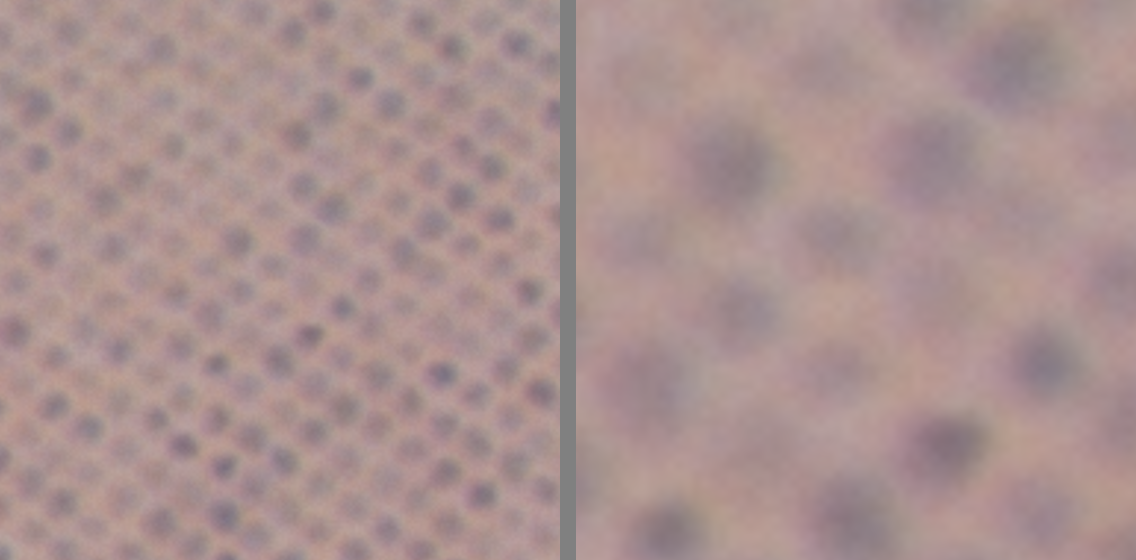
Left, the full canvas; right, a detail of the centre.
Reproduce this texture procedurally as a WebGL 2 fragment shader.

```glsl
#version 300 es
precision highp float;

uniform vec2 u_resolution;
out vec4 fragColor;

// Lattice, in units of the canvas height
const vec2 STEP_DOWN = vec2(0.0052, -0.0888);
const vec2 STEP_SIDE = vec2(0.0600, -0.0397);
const float JITTER = 0.011;
const float DOT_RADIUS = 0.0285;
const float RADIUS_SPREAD = 0.22;
const float FAINTEST_DOT = 0.36;
const float WARP_SCALE = 32.0;
const float WARP_AMOUNT = 0.010;

// Rim around each dot, cream on the lit side and rosy on the other
const float RIM_RADIUS = 0.031;
const float RIM_WIDTH = 0.012;
const vec2 LIT_SIDE = vec2(0.80, 0.60);

// Colours
const vec3 GROUND = vec3(0.725, 0.615, 0.592);
const vec3 DOT_DEPTH = vec3(0.225, 0.165, 0.098);
const vec3 RIM_TINT = vec3(0.012, 0.022, 0.000);
const vec3 ROSE_SHIFT = vec3(-0.006, -0.044, -0.026);
const vec3 WARM_SHIFT = vec3(0.018, 0.002, -0.042);
const vec3 FRINGE = vec3(0.0025, -0.0018, 0.0010);  // offset of each channel

// Mottling and grain
const float MOTTLE_SCALE = 24.0;
const float CLOUD_SCALE = 5.0;
const float GRAIN_SCALE = 190.0;
const float GRAIN_AMOUNT = 0.036;
const float HUE_GRAIN_SCALE = 75.0;
const float HUE_GRAIN_AMOUNT = 0.55;

float hash(vec2 p) {
    return fract(sin(dot(p, vec2(12.9898, 78.233))) * 43758.5453);
}

vec2 hash2(vec2 p) {
    return vec2(hash(p), hash(p + 57.3));
}

float noise(vec2 p) {
    vec2 cell = floor(p);
    vec2 f = fract(p);
    f = f * f * (3.0 - 2.0 * f);
    float low = mix(hash(cell), hash(cell + vec2(1, 0)), f.x);
    float high = mix(hash(cell + vec2(0, 1)), hash(cell + vec2(1, 1)), f.x);
    return mix(low, high, f.y);
}

// Soft round falloff, slightly flat in the middle
float softDot(vec2 offset, float radius) {
    float q = dot(offset, offset) / (radius * radius);
    return exp(-q * (0.75 + 0.25 * q));
}

// Signed rim: positive on the lit side
float rim(vec2 offset) {
    float d = length(offset);
    float band = (d - RIM_RADIUS) / RIM_WIDTH;
    return exp(-band * band) * dot(offset, LIT_SIDE) / max(d, 0.001);
}

// Shade of the nearby dots per colour channel, with their rims in w
vec4 dotShade(vec2 p) {
    mat2 lattice = mat2(STEP_DOWN, STEP_SIDE);
    vec2 home = floor(inverse(lattice) * p + 0.5);
    vec4 shade = vec4(0.0);
    for (int j = -1; j <= 1; j++) {
        for (int i = -1; i <= 1; i++) {
            vec2 id = home + vec2(i, j);
            vec2 center = lattice * id + JITTER * (hash2(id) - 0.5);
            vec2 offset = p - center;
            offset.y *= mix(0.90, 1.15, hash(id + 31.7));
            float radius = DOT_RADIUS * (1.0 + RADIUS_SPREAD * (hash(id + 11.9) - 0.5));
            float pick = hash(id + 83.1);
            float strength = mix(FAINTEST_DOT, 1.0, pick * pick);
            shade += strength * vec4(
                softDot(offset - vec2(FRINGE.r, 0.0), radius),
                softDot(offset - vec2(FRINGE.g, 0.0), radius),
                softDot(offset - vec2(FRINGE.b, 0.0), radius),
                rim(offset));
        }
    }
    return shade;
}

void main() {
    vec2 p = gl_FragCoord.xy / u_resolution.y;
    vec2 warp = vec2(noise(p * WARP_SCALE), noise(p * WARP_SCALE + 23.4)) - 0.5;

    // Dots are deeper toward the lower right
    float depth = mix(0.78, 1.10, smoothstep(-0.7, 0.7, p.x - p.y));
    depth *= mix(0.85, 1.15, noise(p * CLOUD_SCALE + 3.7));
    vec4 shade = dotShade(p + WARP_AMOUNT * warp);
    vec3 color = GROUND - DOT_DEPTH * depth * shade.rgb + RIM_TINT * shade.w;

    // Drifts of hue, from broad to fine
    float rose = 0.6 * noise(p * MOTTLE_SCALE) + 0.4 * noise(p * CLOUD_SCALE + 9.2);
    float warm = noise(p * MOTTLE_SCALE + 41.3) - 0.5;
    rose += HUE_GRAIN_AMOUNT * (noise(p * HUE_GRAIN_SCALE + 5.1) - 0.5);
    warm += HUE_GRAIN_AMOUNT * (noise(p * HUE_GRAIN_SCALE + 77.7) - 0.5);
    color += ROSE_SHIFT * (rose - 0.4) + WARM_SHIFT * warm;
    color += vec3(-0.014, 0.002, -0.002) * smoothstep(0.5, 1.0, p.y);

    // Soft grain
    vec2 g = p * GRAIN_SCALE;
    float grain = 0.6 * noise(g) + 0.4 * noise(g * 0.47 + 17.0) - 0.5;
    color += GRAIN_AMOUNT * grain;

    fragColor = vec4(color, 1.0);
}
```
